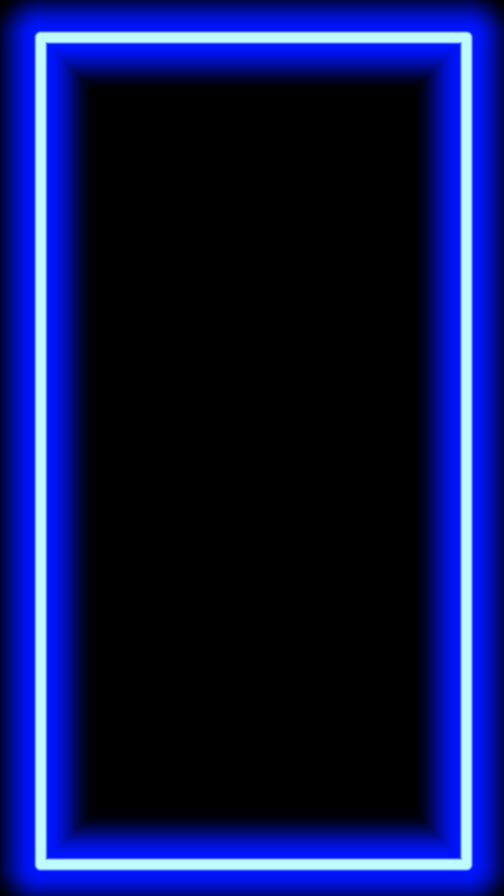
Reproduce this background procedurally as a Shadertoy shader.

```glsl
const vec3 NIGHT = vec3(0.0, 0.0, 0.004);
const vec3 GLOW_BLUE = vec3(0.0, 0.08, 1.0);
const vec3 TUBE_CYAN = vec3(0.75, 0.98, 1.0);

// Signed distance to an axis-aligned box
float boxDistance(vec2 p, vec2 halfSize) {
    vec2 q = abs(p) - halfSize;
    return length(max(q, 0.0)) + min(max(q.x, q.y), 0.0);
}

// One near the line, easing to zero between two distances
float falloff(float dist, float nearEdge, float farEdge) {
    return 1.0 - smoothstep(nearEdge, farEdge, dist);
}

// Neon tube: a pale core over a wide saturated halo
vec3 neon(float dist, float pixel) {
    float halo = falloff(dist, 0.014, 0.107);
    float core = falloff(dist, 0.0075 - 0.25 * pixel, 0.0145 + 0.25 * pixel);
    vec3 color = mix(NIGHT, GLOW_BLUE, halo);
    return mix(color, TUBE_CYAN, core);
}

void mainImage(out vec4 fragColor, in vec2 fragCoord) {
    float unit = min(iResolution.x, iResolution.y);
    vec2 p = fragCoord / unit;
    vec2 canvas = iResolution.xy / unit;

    // Frame corners, inset from the canvas edges
    vec2 lowerLeft = vec2(0.081, 0.0625);
    vec2 upperRight = canvas - vec2(0.0745, 0.0745);
    vec2 center = 0.5 * (lowerLeft + upperRight);
    vec2 halfSize = 0.5 * (upperRight - lowerLeft);

    float dist = abs(boxDistance(p - center, halfSize));
    fragColor = vec4(neon(dist, 1.0 / unit), 1.0);
}
```
